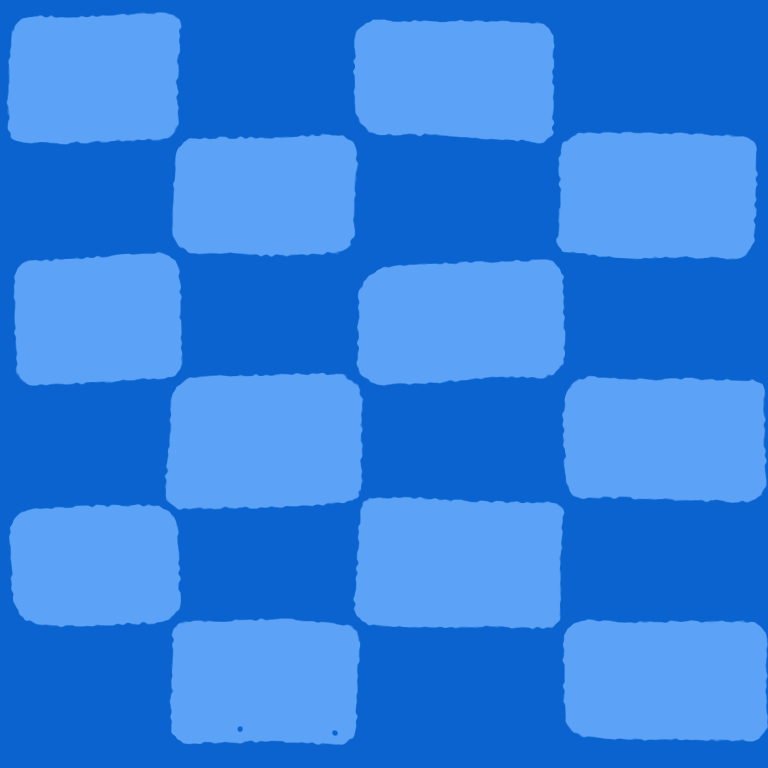
Reproduce this pattern procedurally as a WebGL 1 fragment shader.

```glsl
precision highp float;
// Hand-cut light blue blocks in a loose checkerboard on a deep blue ground.

uniform vec2 u_resolution;

const vec3 GROUND_COLOR = vec3(0.04, 0.39, 0.81);
const vec3 BLOCK_COLOR = vec3(0.36, 0.64, 0.97);
const int ROWS = 6;
const int BLOCKS_PER_ROW = 2;
const float FIRST_ROW = 0.902;        // centre of the top row
const float ROW_STEP = 0.1585;
const float FIRST_COLUMN = 0.126;     // centre of the left column
const vec2 COLUMN_STEP = vec2(0.2155, 0.0098); // columns widen to the right
const float HALF_WIDTH = 0.112;
const float HALF_WIDTH_GROWTH = 0.0105;
const float MAX_HALF_WIDTH = 0.132;
const float HALF_HEIGHT = 0.079;
const vec2 CENTRE_JITTER = vec2(0.007, 0.006);
const vec2 SIZE_JITTER = vec2(0.005, 0.006);
const float TILT = 0.05;
const float CORNER_MIN = 0.016;
const float CORNER_MAX = 0.042;
const float WOBBLE = 0.007;
const float WOBBLE_SCALE = 11.0;
const float ROUGHNESS = 0.0036;
const float ROUGHNESS_SCALE = 150.0;
const float SPECK_GRID = 12.0;
const float SPECK_CHANCE = 0.025;
const float SPECK_RADIUS = 0.0035;

float hash(vec2 p) {
  return fract(sin(dot(p, vec2(127.1, 311.7))) * 43758.5453);
}

// Two random values in -1..1
vec2 signedHash(vec2 p) {
  return 2.0 * vec2(hash(p), hash(p + 17.3)) - 1.0;
}

float noise(vec2 p) {
  vec2 i = floor(p);
  vec2 f = fract(p);
  f = f * f * (3.0 - 2.0 * f);
  float low = mix(hash(i), hash(i + vec2(1.0, 0.0)), f.x);
  float high = mix(hash(i + vec2(0.0, 1.0)), hash(i + 1.0), f.x);
  return mix(low, high, f.y);
}

float roundedBox(vec2 p, vec2 halfSize, float radius) {
  vec2 q = abs(p) - halfSize + radius;
  return length(max(q, 0.0)) + min(max(q.x, q.y), 0.0) - radius;
}

// Distance to one block, with its own size, tilt and corners
float blockDistance(vec2 uv, float column, float row) {
  vec2 id = vec2(column, row) + 3.0;
  vec2 centre = vec2(
    FIRST_COLUMN + column * (COLUMN_STEP.x + COLUMN_STEP.y * column),
    FIRST_ROW - row * ROW_STEP);
  vec2 halfSize = vec2(
    min(HALF_WIDTH + HALF_WIDTH_GROWTH * column, MAX_HALF_WIDTH), HALF_HEIGHT);
  vec2 p = uv - centre - CENTRE_JITTER * signedHash(id);
  halfSize += SIZE_JITTER * signedHash(id + 5.1);
  p += TILT * signedHash(id + 9.7) * p.yx;
  float corner = hash(id * 2.3 + step(0.0, p) * 7.9);
  return roundedBox(p, halfSize, mix(CORNER_MIN, CORNER_MAX, corner));
}

// Distance to the rare dots where the ground shows through
float speckDistance(vec2 uv) {
  vec2 cell = floor(uv * SPECK_GRID);
  vec2 offset = 0.3 * signedHash(cell + 41.0);
  vec2 p = uv - (cell + 0.5 + offset) / SPECK_GRID;
  float present = step(hash(cell + 63.0), SPECK_CHANCE);
  return mix(1.0, length(p) - SPECK_RADIUS, present);
}

void main() {
  vec2 uv = gl_FragCoord.xy / u_resolution;
  float pixel = 1.0 / min(u_resolution.x, u_resolution.y);

  // Slow waver along the sides
  vec2 waver = vec2(noise(uv * WOBBLE_SCALE), noise(uv * WOBBLE_SCALE + 31.0));
  vec2 bent = uv + WOBBLE * (waver - 0.5);

  float dist = 1.0;
  for (int r = 0; r < ROWS; r++) {
    for (int b = 0; b < BLOCKS_PER_ROW; b++) {
      float row = float(r);
      float column = 2.0 * float(b) + mod(row, 2.0);
      dist = min(dist, blockDistance(bent, column, row));
    }
  }

  // Fine ragged edge, then specks
  dist += ROUGHNESS * (noise(uv * ROUGHNESS_SCALE) - 0.5);
  dist = max(dist, -speckDistance(bent));

  float cover = 1.0 - smoothstep(-pixel, pixel, dist);
  gl_FragColor = vec4(mix(GROUND_COLOR, BLOCK_COLOR, cover), 1.0);
}
```
